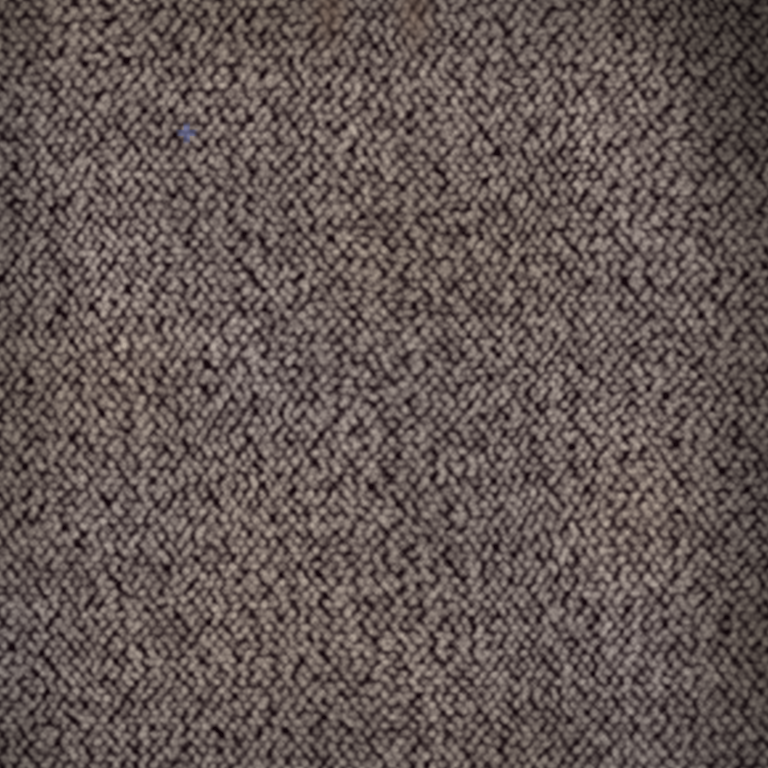
Reproduce this texture procedurally as a Shadertoy shader.

```glsl
// Coarse grey-brown woven cloth: staggered knobbly stitches with dark gaps, worn and shaded at the edges.
#define STITCHES vec2(62.0, 97.0)   // columns and rows across the canvas
#define JITTER 0.30                 // stitch displacement, in cells
#define STITCH_SIZE 0.24            // stitch radius, in columns
#define STITCH_STRETCH 0.10         // elongation of single stitches
#define WARP 0.022                  // large bending of the rows
#define FUZZ 0.33                   // strength of the fibre grain
#define WEAR 0.18                   // strength of the broad light patches
#define GAP_COLOR vec3(0.16, 0.11, 0.12)
#define YARN_COLOR vec3(0.57, 0.52, 0.49)
#define STAIN_COLOR vec3(0.40, 0.31, 0.26)
#define FLECK_COLOR vec3(0.36, 0.38, 0.56)

float hash(vec2 p) {
    return fract(sin(dot(p, vec2(127.1, 311.7))) * 43758.5);
}

float noise(vec2 p) {
    vec2 cell = floor(p);
    vec2 f = fract(p);
    f = f * f * (3.0 - 2.0 * f);
    float low = mix(hash(cell), hash(cell + vec2(1.0, 0.0)), f.x);
    float high = mix(hash(cell + vec2(0.0, 1.0)), hash(cell + 1.0), f.x);
    return mix(low, high, f.y);
}

// Summed round mounds on a jittered brick lattice; diagonal neighbours touch
float stitches(vec2 p) {
    vec2 cellShape = vec2(1.0, STITCHES.x / STITCHES.y);
    float height = 0.0;
    for (int j = -1; j <= 1; j++) {
        float row = floor(p.y) + float(j);
        float shift = 0.5 * mod(row, 2.0);
        for (int i = -1; i <= 1; i++) {
            vec2 id = vec2(floor(p.x - shift) + float(i), row);
            vec2 offset = vec2(hash(id), hash(id + 41.3)) - 0.5;
            vec2 d = p - id - vec2(shift, 0.0) - 0.5 - JITTER * offset;
            d *= cellShape;
            // Each mound leans along its own direction
            float angle = 6.2832 * hash(id + 17.9);
            float along = dot(d, vec2(cos(angle), sin(angle)));
            float across = dot(d, vec2(-sin(angle), cos(angle)));
            vec2 q = vec2(along * (1.0 - STITCH_STRETCH), across * (1.0 + STITCH_STRETCH));
            float strength = mix(0.72, 1.25, hash(id + 73.1));
            height += strength * exp(-dot(q, q) / (2.0 * STITCH_SIZE * STITCH_SIZE));
        }
    }
    return height;
}

// Broad shading: vertical wear, darker rim, darkest towards the right
float shading(vec2 uv) {
    float wear = 0.5 * noise(uv * vec2(13.0, 3.5)) + 0.5 * noise(uv * 7.0 + 9.0);
    float light = 1.02 + WEAR * (wear - 0.5);
    float ragged = 0.05 * (noise(uv * vec2(9.0, 5.0) + 31.0) - 0.5);
    light *= mix(0.86, 1.0, smoothstep(-0.02, 0.14, uv.x + ragged));
    light *= mix(0.70, 1.0, smoothstep(-0.02, 0.18, 1.0 - uv.x + ragged));
    light *= mix(0.84, 1.0, smoothstep(-0.02, 0.13, 1.0 - uv.y + ragged));
    light *= mix(0.88, 1.0, smoothstep(-0.02, 0.15, uv.y + ragged));
    light *= 1.0 - 0.25 * smoothstep(0.32, 0.0, length(uv - vec2(1.0)));
    return light;
}

void mainImage(out vec4 fragColor, in vec2 fragCoord) {
    vec2 uv = fragCoord / iResolution.xy;

    // Bend the weave gently
    vec2 bend = vec2(noise(uv * 5.0), noise(uv * 5.0 + 23.0)) - 0.5;
    vec2 wobble = vec2(noise(uv * 24.0 + 3.0), noise(uv * 24.0 + 57.0)) - 0.5;
    vec2 cloth = uv + WARP * bend + 0.2 * WARP * wobble;

    // Rounded stitches and fine fibres
    float mounds = 1.0 - exp(-1.6 * stitches(cloth * STITCHES));
    float fibre = noise(uv * 180.0) + 0.6 * noise(uv * 290.0 + 11.0) - 0.8;
    float tone = 1.7 * mounds - 0.38 + FUZZ * fibre;
    vec3 color = mix(GAP_COLOR, YARN_COLOR, clamp(tone, -0.2, 1.25));

    // Slightly warm and cool patches
    float warmth = noise(uv * 6.0 + 70.0) - 0.5 + 0.5 * (uv.y - 0.5);
    color *= 1.0 + warmth * vec3(0.03, 0.01, -0.04);
    color *= shading(uv);

    // Two faded stains at the top edge
    float stain = 0.0;
    for (int k = 0; k < 2; k++) {
        vec2 d = (uv - vec2(0.43 + 0.11 * float(k), 0.985)) / vec2(0.022, 0.045);
        stain += exp(-dot(d, d));
    }
    color = mix(color, STAIN_COLOR * (0.8 + 0.3 * tone), 0.5 * stain);

    // One small bluish cross-shaped fleck
    vec2 d = abs(uv - vec2(0.243, 0.827));
    float arms = min(max(d.x, 3.0 * d.y), max(d.y, 3.0 * d.x));
    float fleck = 1.0 - smoothstep(0.008, 0.016, arms);
    color = mix(color, FLECK_COLOR * (0.6 + 0.5 * tone), 0.75 * fleck);

    fragColor = vec4(clamp(color, 0.0, 1.0), 1.0);
}
```
